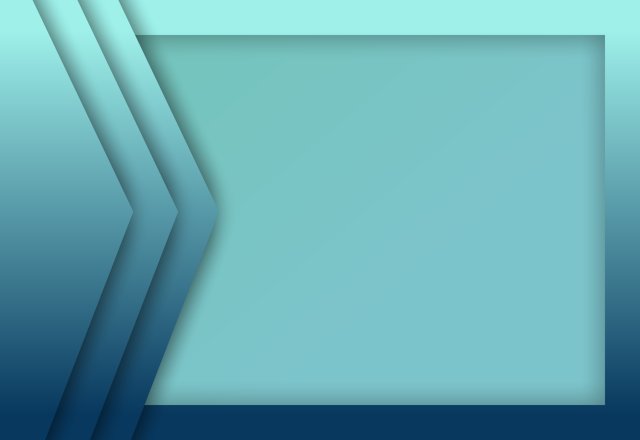
Reproduce this background procedurally as a WebGL 2 fragment shader.

```glsl
#version 300 es
precision highp float;
// Three stacked chevron sheets lie over a recessed teal panel on a vertical gradient.
// Each sheet is the overlap of two half planes; soft shadows are products of
// blurred half planes. Lengths are in canvas heights, origin at the lower left.

#define TIP_Y 0.519
#define TIP_X vec3(0.303, 0.405, 0.498)
#define UPPER_SLOPE 0.476
#define LOWER_SLOPE 0.386
#define PANEL_RIGHT 1.375
#define PANEL_HALF_HEIGHT 0.4205
#define SHEET_BLUR 0.055
#define SHEET_SHADE 0.76
#define PANEL_BLUR 0.062
#define PANEL_SHADE 0.38

uniform vec2 u_resolution;
out vec4 outColor;

const vec3 MINT = vec3(0.62, 0.94, 0.915);
const vec3 NAVY = vec3(0.03, 0.22, 0.37);
const vec3 PANEL_GREEN = vec3(0.455, 0.768, 0.735);
const vec3 PANEL_BLUE = vec3(0.488, 0.77, 0.795);

// Share of a half plane that covers a point at signed distance d.
float cover(float d, float blur) {
    return 1.0 - smoothstep(-blur, blur, d);
}

// Signed distances to the upper and lower arm of a chevron.
vec2 chevronArms(vec2 p, float tipX) {
    vec2 q = p - vec2(tipX, TIP_Y);
    vec2 slope = vec2(UPPER_SLOPE, -LOWER_SLOPE);
    return (q.x + slope * q.y) / sqrt(1.0 + slope * slope);
}

// Diagonal tint with a shadow along the inside of the frame.
vec3 panelColor(vec2 p, vec2 edge) {
    float diagonal = dot(p - vec2(0.35, 0.92), vec2(0.64, -0.77));
    vec3 tint = mix(PANEL_GREEN, PANEL_BLUE, clamp(diagonal / 0.8, 0.0, 1.0));
    float lit = cover(edge.x, PANEL_BLUR) * cover(edge.y, PANEL_BLUR);
    return tint * (1.0 - PANEL_SHADE * (1.0 - lit));
}

void main() {
    vec2 p = gl_FragCoord.xy / u_resolution.y;
    float aa = 0.7 / u_resolution.y;

    // Backdrop
    vec3 backdrop = mix(NAVY, MINT, clamp((p.y - 0.06) / 0.87, 0.0, 1.0));

    // Recessed panel
    vec2 edge = vec2(p.x - PANEL_RIGHT, abs(p.y - 0.5) - PANEL_HALF_HEIGHT);
    float inPanel = cover(max(edge.x, edge.y), aa);
    vec3 color = mix(backdrop, panelColor(p, edge), inPanel);

    // Sheets from the lowest to the topmost, each shading what lies below
    vec3 tips = TIP_X;
    for (int i = 2; i >= 0; i--) {
        vec2 arms = chevronArms(p, tips[i]);
        float shadow = cover(arms.x, SHEET_BLUR) * cover(arms.y, SHEET_BLUR);
        color *= 1.0 - SHEET_SHADE * shadow;
        color = mix(color, backdrop, cover(max(arms.x, arms.y), aa));
    }

    outColor = vec4(color, 1.0);
}
```
